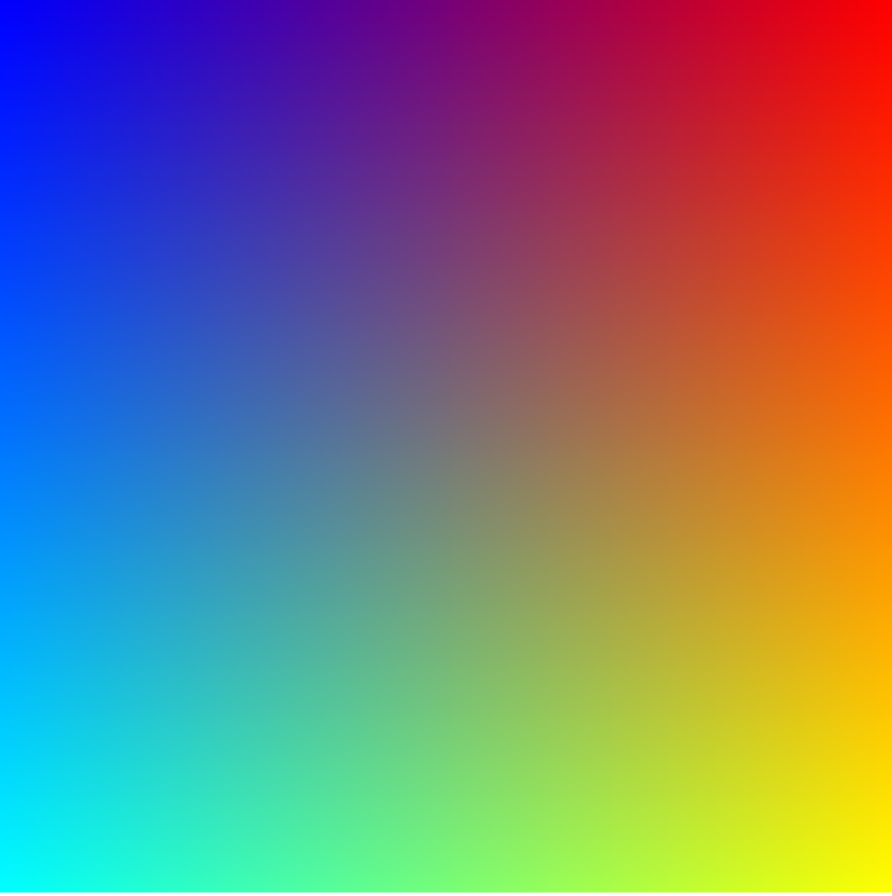
This background is drawn by a WebGL 1 fragment shader. Its source:

```glsl
precision highp float;
// A four-corner gradient in fine square cells above a thin white strip.

uniform vec2 u_resolution;

// Corner colours
const vec3 BOTTOM_LEFT  = vec3(0.0, 1.0, 1.0);
const vec3 BOTTOM_RIGHT = vec3(1.0, 1.0, 0.0);
const vec3 TOP_LEFT     = vec3(0.0, 0.0, 1.0);
const vec3 TOP_RIGHT    = vec3(1.0, 0.0, 0.0);

const vec3 STRIP_COLOR = vec3(1.0);
const float STRIP_HEIGHT = 1.0 / 256.0;  // share of the canvas height
const float CELLS = 255.0;               // colour steps along each axis
const float GAMMA = 1.1;                 // deepens the middle tones

// Bilinear blend of the corners, with uv running from 0 to 1
vec3 cornerGradient(vec2 uv) {
    vec3 bottom = mix(BOTTOM_LEFT, BOTTOM_RIGHT, uv.x);
    vec3 top = mix(TOP_LEFT, TOP_RIGHT, uv.x);
    return mix(bottom, top, uv.y);
}

void main() {
    vec2 uv = gl_FragCoord.xy / u_resolution;

    // Gradient area above the strip, measured from its top left corner
    vec2 area = vec2(uv.x, (1.0 - uv.y) / (1.0 - STRIP_HEIGHT));
    vec2 cell = clamp(floor(area * CELLS) / CELLS, 0.0, 1.0);
    vec3 color = cornerGradient(vec2(cell.x, 1.0 - cell.y));
    color = pow(color, vec3(GAMMA));

    // Strip along the bottom with a one-pixel soft edge
    float aboveStrip = clamp((uv.y - STRIP_HEIGHT) * u_resolution.y + 0.5, 0.0, 1.0);
    gl_FragColor = vec4(mix(STRIP_COLOR, color, aboveStrip), 1.0);
}
```
